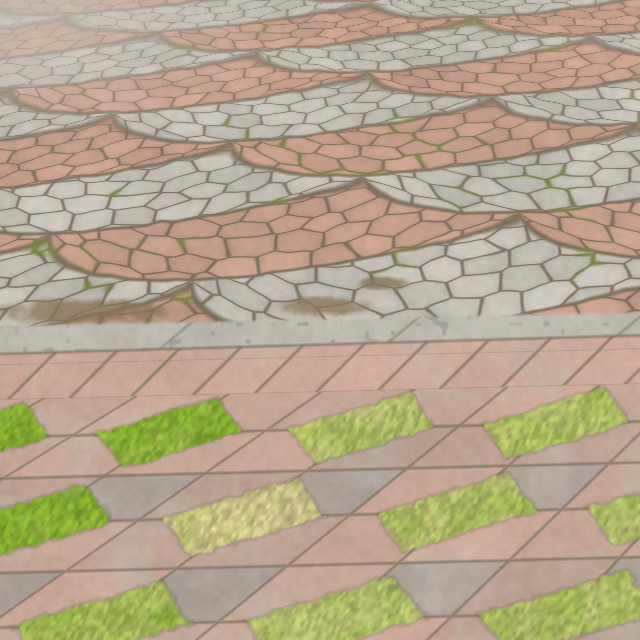
Reproduce this texture procedurally as a WebGL 2 fragment shader.

```glsl
#version 300 es
precision highp float;
// Paved plaza in perspective: cobble fans, a stone curb, and slanted pavers with grass patches.
uniform vec2 u_resolution;
out vec4 fragColor;

#define FAN_HORIZON 0.612
#define PAVER_HORIZON 0.768
#define FAN_SHIFT 0.3226
#define PAVER_SHIFT 0.578
#define STONES vec2(10.5, 2.9)
#define GRAIN 0.09
#define SALMON vec3(0.765, 0.61, 0.54)
#define PINK vec3(0.785, 0.65, 0.59)
#define STONE_GRAY vec3(0.745, 0.73, 0.69)
#define SOIL vec3(0.47, 0.42, 0.35)
#define LUSH vec3(0.51, 0.67, 0.18)
#define STRAW vec3(0.80, 0.77, 0.54)

float hash(vec2 p) { return fract(sin(dot(p, vec2(127.1, 311.7))) * 43758.5453); }

float noise(vec2 p) {
  vec2 i = floor(p), f = fract(p);
  f = f * f * (3.0 - 2.0 * f);
  return mix(mix(hash(i), hash(i + vec2(1, 0)), f.x),
             mix(hash(i + vec2(0, 1)), hash(i + vec2(1, 1)), f.x), f.y);
}

float fbm(vec2 p) {
  float sum = 0.0, amp = 0.5;
  for (int i = 0; i < 4; i++) { sum += amp * noise(p); p = p * 2.03 + 7.1; amp *= 0.5; }
  return sum;
}

// Distance to the nearest integer line
float lineDist(float t) { return abs(fract(t + 0.5) - 0.5); }

// Jittered, staggered cells: x = gap between the two nearest seeds, yz = cell id
vec3 cobbles(vec2 p, float seed) {
  vec2 base = floor(p), id = base;
  float d1 = 9.0, d2 = 9.0;
  for (int j = -1; j <= 1; j++)
    for (int i = -1; i <= 1; i++) {
      vec2 g = base + vec2(i, j), h = g + seed * 17.3;
      vec2 jitter = (vec2(hash(h), hash(h + 41.7)) - 0.5) * 0.5;
      float d = length(g + 0.5 + jitter + vec2(0.5 * mod(g.y, 2.0) - 0.25, 0) - p);
      if (d < d1) { d2 = d1; d1 = d; id = g; } else d2 = min(d2, d);
    }
  return vec3(d2 - d1, id);
}

// Overlapping fans of alternating colour; farther rows lie on top
vec3 fans(vec2 q, float px) {
  float depth = FAN_HORIZON + q.y + 0.045 * (q.x - 0.5);
  float row = (1.0 / depth - 0.9577) / 0.0826;
  float fan = ceil(row);
  float along = (q.x - 0.5) / (0.76 * depth) - 0.748 + FAN_SHIFT * fan;
  float u = 2.0 * fract(along) - 1.0;
  float rim = row - fan + sqrt(max(1.0 - u * u, 0.0)) * (0.88 - 0.4 * u);
  float edge = abs(rim) * sqrt(1.03 - u * u) * 0.083 * depth * depth;
  if (rim < 0.0) { fan -= 1.0; along -= FAN_SHIFT; }
  u = 2.0 * fract(along) - 1.0;
  float band = row - fan + (1.0 - u * u) * (0.88 - 0.4 * u);
  float seed = fan + 5.0 * floor(along);
  vec3 cell = cobbles(vec2(fract(along), band) * STONES, seed);

  float near = smoothstep(-0.1, 0.4, q.y);
  vec3 stone = mix(STONE_GRAY, SALMON, mod(fan, 2.0));
  stone *= 0.95 + 0.08 * hash(cell.yz + seed * 3.7) + 0.04 * smoothstep(0.1, 0.5, cell.x);
  float moss = smoothstep(0.57, 0.72, fbm(q * vec2(14, 26)));
  vec3 joint = mix(SOIL, vec3(0.47, 0.51, 0.26), moss);
  joint = mix(stone * 0.84, joint, near * 0.6 + 0.25 + 0.1 * moss);
  float cover = smoothstep(0.0, 0.13 + 0.1 * moss, cell.x);
  return mix(joint, stone, cover * smoothstep(0.0, 0.003 + px, edge));
}

// Brown silt near the curb
float silt(vec2 q, vec2 center, vec2 size) {
  vec2 d = (q - center) / size;
  return smoothstep(0.25, 0.7, exp(-dot(d, d)) * (0.5 + fbm(q * 45.0)));
}

// Row of slanted bricks, then a sheared grid with grass in every second cell
vec3 pavers(vec2 q, float px) {
  float depth = PAVER_HORIZON + q.y + 0.025 * (q.x - 0.5);
  float row = (0.695 - 1.0 / depth) / 0.0595;
  float col = (q.x - 0.5) / (0.21 * depth) + PAVER_SHIFT * row - 0.22;
  float brick = (q.x - 0.534 + (q.y - 0.573)) / 0.094;
  bool border = row < -0.5;
  vec2 grid = 2.0 * vec2(col, row);
  vec2 id = border ? vec2(floor(brick), -9.0) : floor(grid);
  float gap = border ? lineDist(brick) * 0.066 : lineDist(grid.x) * 0.075 * depth;
  gap = min(gap, lineDist(grid.y) * 0.03 * depth * depth + (row < -0.25 ? 0.0025 : 0.0));
  bool upperRight = mod(id.x, 2.0) < 0.5 && mod(id.y, 2.0) > 0.5 && id.y > 0.0;
  float gray = border ? 0.0 : upperRight ? 0.8 : 0.35 * hash(id + 2.0);
  vec3 color = mix(PINK, vec3(0.65, 0.62, 0.59), gray) * (0.98 + 0.05 * hash(id));
  color = mix(color, STONE_GRAY, 0.4 * smoothstep(0.45, 0.75, fbm(q * 15.0)));
  color = mix(SOIL, color, 0.35 + 0.65 * smoothstep(0.0, 0.003 + px, gap));

  vec2 patchId = floor(vec2(col, row) + 0.5);
  float patchDepth = 1.0 / (0.695 - 0.0595 * patchId.y);
  vec2 center = vec2(0.5 + (patchId.x - PAVER_SHIFT * patchId.y + 0.22) * 0.21 * patchDepth,
                     patchDepth - PAVER_HORIZON);
  vec2 d = (vec2(q.x, depth - PAVER_HORIZON) - center) * 1.4386 / patchDepth;
  vec2 axisA = vec2(0.094, -0.026), axisB = vec2(0.0195, 0.0273);
  vec2 ab = vec2(d.x * axisB.y - d.y * axisB.x, axisA.x * d.y - axisA.y * d.x) / 0.003073;
  vec2 inset = (abs(ab) - 1.0) * vec2(0.075, 0.032);
  float edge = max(inset.x, inset.y) + 0.012 * (fbm(q * 70.0) - 0.47);
  float blades = noise(vec2(q.x * 190.0 + q.y * 70.0, q.y * 110.0)) * 0.6 + 0.4 * fbm(q * 120.0);
  vec2 dryOffset = center - vec2(0.378, 0.807);
  float dry = 0.58 * smoothstep(0.25, 0.5, center.x + 0.25 * max(patchId.y - 1.0, 0.0));
  dry = clamp(dry + 0.6 * exp(-60.0 * dot(dryOffset, dryOffset)) + 0.6 * (fbm(q * 28.0) - 0.47), 0.0, 1.0);
  vec3 grass = mix(LUSH, STRAW, dry) * (0.78 + 0.42 * blades);
  color *= 1.0 - 0.15 * smoothstep(0.006, 0.0, edge) * step(-0.5, row);
  return border ? color : mix(grass, color, smoothstep(-0.002 - px, 0.002 + px, edge));
}

void main() {
  vec2 q = gl_FragCoord.xy / u_resolution;
  q.y = 1.0 - q.y;
  float px = 1.0 / u_resolution.y;
  float curbTop = q.y - 0.510 + 0.022 * q.x, curbEnd = q.y - 0.553 + 0.029 * q.x;

  vec3 color = fans(q + 0.004 * (vec2(noise(q * 40.0), noise(q * 40.0 + 9.0)) - 0.5), px);
  float dirt = max(silt(q, vec2(0.13, 0.487), vec2(0.14, 0.022)),
               max(silt(q, vec2(0.51, 0.48), vec2(0.075, 0.018)), silt(q, vec2(0.605, 0.443), vec2(0.045, 0.012))));
  color = mix(color, vec3(0.53, 0.45, 0.34), 0.75 * dirt);

  // Curb with slanted joints
  float joint = lineDist((q.x - 0.28 + 1.2 * (q.y - 0.52)) / 0.345) * 0.22;
  vec3 curb = STONE_GRAY * mix(0.82, 0.99, smoothstep(0.0, 0.003 + px, joint));
  curb *= 1.0 - 0.12 * smoothstep(0.8, 0.95, noise(q * 75.0));
  color = mix(color, curb, smoothstep(-0.002 - px, 0.002 + px, curbTop));
  color = mix(color, pavers(q, px), smoothstep(-px, px, curbEnd));
  color = mix(color, SOIL, 0.6 * smoothstep(0.003 + px, 0.0, abs(curbEnd)));

  // Surface grain and pale haze in the far left corner
  color *= 1.0 + GRAIN * (fbm(q * 95.0) - 0.47) + GRAIN * (fbm(q * 12.0) - 0.47);
  color = mix(color, vec3(0.80, 0.77, 0.73), 0.7 * smoothstep(0.45, 0.0, length(q * vec2(0.8, 1.7))));
  fragColor = vec4(color, 1.0);
}
```
